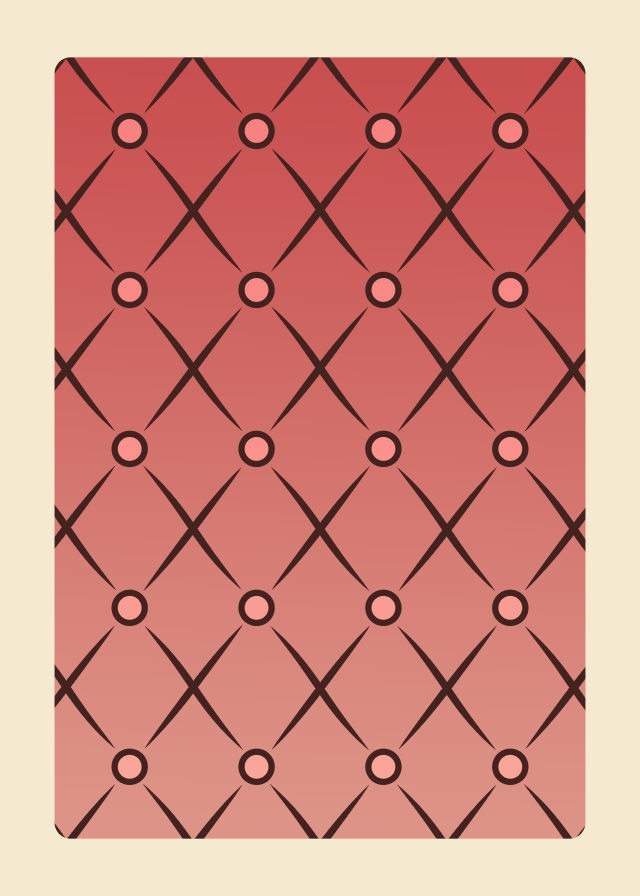
Write a Shadertoy shader that draws this pattern.

```glsl
// Framed rose panel with a lattice of tapered brush strokes and ringed dots.

// Lengths are fractions of the canvas height.
const float ASPECT = 0.7148;
const vec2 PITCH = vec2(0.1417, 0.1774);       // four dots across, five down
const vec2 PANEL_HALF = vec2(0.2965, 0.4360);
const float PANEL_ROUND = 0.018;
const vec2 STROKE_REACH = vec2(0.0545, 0.0688); // crossing to stroke tip
const float STROKE_HALF_WIDTH = 0.0042;
const float RING_OUTER = 0.0203;
const float RING_INNER = 0.0133;

const vec3 CREAM = vec3(0.962, 0.912, 0.810);
const vec3 INK = vec3(0.260, 0.138, 0.122);
const vec3 ROSE_TOP = vec3(0.787, 0.310, 0.310);
const vec3 ROSE_BOTTOM = vec3(0.868, 0.580, 0.530);
const vec3 DOT_TOP = vec3(0.970, 0.500, 0.490);
const vec3 DOT_MIDDLE = vec3(0.985, 0.570, 0.545);
const vec3 DOT_BOTTOM = vec3(0.970, 0.660, 0.605);

// Hash of a lattice cell, without sine.
vec2 hash22(vec2 cell) {
    vec3 h = fract(cell.xyx * vec3(0.1031, 0.1030, 0.0973));
    h += dot(h, h.yzx + 33.33);
    return fract((h.xx + h.yz) * h.zy);
}

// Antialiased coverage of a signed distance.
float coverage(float dist, float pixel) {
    return clamp(0.5 - dist / pixel, 0.0, 1.0);
}

float roundedBox(vec2 p, vec2 halfSize, float radius) {
    vec2 d = abs(p) - halfSize + radius;
    return length(max(d, 0.0)) + min(max(d.x, d.y), 0.0) - radius;
}

// Descending brush stroke, pointed at both tips, with a slight S-bend.
float brushStroke(vec2 p, vec2 reach, float halfWidth, float bend) {
    float halfLength = length(reach);
    vec2 along = vec2(reach.x, -reach.y) / halfLength;
    float t = dot(p, along) / halfLength;
    float side = dot(p, vec2(-along.y, along.x)) + bend * sin(3.14159 * t);
    float taper = pow(max(1.0 - t * t, 0.0), 0.75);
    return max(abs(side) - halfWidth * taper, (abs(t) - 1.0) * halfLength);
}

// Two strokes crossing in each cell, with a small hand-drawn wobble.
float latticeStrokes(vec2 p) {
    vec2 grid = p / PITCH - vec2(0.0, 0.5);
    vec2 cell = floor(grid + 0.5);
    vec2 local = (grid - cell) * PITCH;
    vec2 wobble = (hash22(cell + 17.0) - 0.5) * 0.0022;
    float falling = brushStroke(local - wobble, STROKE_REACH, STROKE_HALF_WIDTH, 0.0019);
    vec2 mirrored = vec2(-local.x, local.y) - wobble.yx;
    float rising = brushStroke(mirrored, STROKE_REACH, STROKE_HALF_WIDTH, 0.0006);
    return min(falling, rising);
}

// Distance to the nearest dot centre.
float dotRadius(vec2 p) {
    vec2 grid = p / PITCH - vec2(0.5, 0.0);
    return length((grid - floor(grid + 0.5)) * PITCH);
}

// Fade from 0 at the panel top to 1 at its bottom, tilted a little.
float panelFade(vec2 p) {
    float t = clamp(0.5 - (p.y + 0.035 * p.x) / (2.0 * PANEL_HALF.y), 0.0, 1.0);
    return mix(t, smoothstep(0.0, 1.0, t), 0.4);
}

vec3 dotColour(float fade) {
    vec3 upper = mix(DOT_TOP, DOT_MIDDLE, clamp(fade * 2.0, 0.0, 1.0));
    return mix(upper, DOT_BOTTOM, clamp(fade * 2.0 - 1.0, 0.0, 1.0));
}

void mainImage(out vec4 fragColor, in vec2 fragCoord) {
    vec2 p = (fragCoord / iResolution.xy - 0.5) * vec2(ASPECT, 1.0);
    float pixel = 1.0 / iResolution.y;
    float fade = panelFade(p);
    vec2 latticePos = p + vec2(0.0, 0.001);

    // Gradient ground and strokes
    vec3 colour = mix(ROSE_TOP, ROSE_BOTTOM, fade);
    colour = mix(colour, INK, coverage(latticeStrokes(latticePos), pixel));

    // Ringed dots
    float radius = dotRadius(latticePos);
    colour = mix(colour, INK, coverage(radius - RING_OUTER, pixel));
    colour = mix(colour, dotColour(fade), coverage(radius - RING_INNER, pixel));

    // Plain border, which joins on every side when tiled
    float panel = roundedBox(p, PANEL_HALF, PANEL_ROUND);
    colour = mix(CREAM, colour, coverage(panel, pixel));
    fragColor = vec4(colour, 1.0);
}
```
